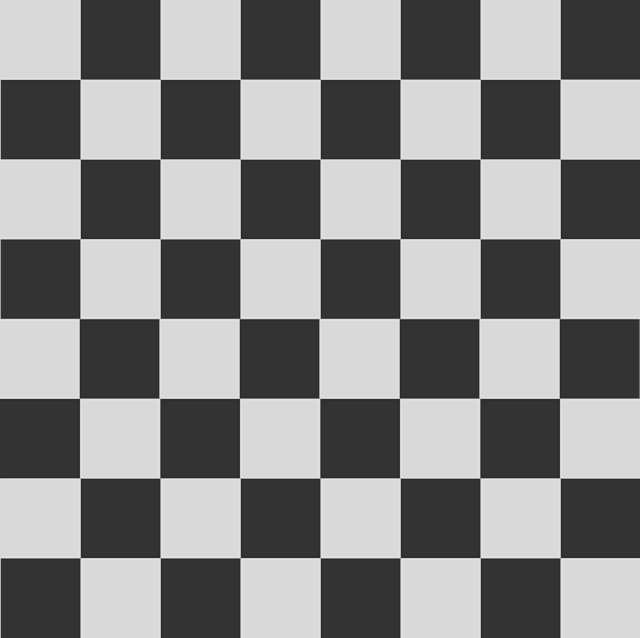
Reproduce this pattern procedurally as a WebGL 1 fragment shader.

```glsl
precision highp float;
// Eight by eight checkerboard in grey, with sharpened seams and slightly shifted rows.

uniform vec2 u_resolution;

const float CELLS = 8.0;
const float LIGHT = 0.85;
const float DARK = 0.20;
const float SEAM_BIAS = 0.0003;   // pushes the seam tone towards light
const float HALO_GAIN = 0.04;     // contrast added beside each seam
const float HALO_REACH = 0.0034;  // far side of the halo

// Distance to the closest inner grid line along one axis.
float seamDistance(float p) {
    float line = clamp(floor(p * CELLS + 0.5), 1.0, CELLS - 1.0);
    return abs(p - line / CELLS);
}

// +1 on light cells, -1 on dark cells.
float cellSign(vec2 p) {
    vec2 cell = clamp(floor(p * CELLS), 0.0, CELLS - 1.0);
    return mod(cell.x + cell.y, 2.0) * 2.0 - 1.0;
}

// Sideways offset of a row; the rows just below the middle lean left.
float rowShift(float row) {
    float lean = max(0.0, 1.0 - 0.8 * abs(row - 2.8));
    return 0.001 - 0.002 * lean;
}

// Grey tone at a signed distance from the seam, with overshoot on both sides.
float checkerTone(float d, float blur) {
    float tone = mix(DARK, LIGHT, smoothstep(-blur, blur, d + SEAM_BIAS));
    float away = abs(d);
    float halo = smoothstep(blur * 0.6, blur * 1.1, away)
               * (1.0 - smoothstep(HALO_REACH - blur, HALO_REACH, away));
    return tone + sign(d) * HALO_GAIN * halo;
}

void main() {
    vec2 uv = gl_FragCoord.xy / u_resolution;
    float blur = max(0.001, 0.75 / u_resolution.x);

    // Board coordinates with the row offset
    vec2 board = uv;
    board.x -= rowShift(floor(uv.y * CELLS));

    // Signed distance to the nearest seam
    float d = min(seamDistance(board.x), seamDistance(board.y)) * cellSign(board);
    float tone = checkerTone(d, blur);

    // Light margin exposed where a row leaves the side of the canvas
    float outside = max(-board.x, board.x - 1.0);
    tone = mix(tone, LIGHT, smoothstep(-0.5 * blur, 0.5 * blur, outside));

    gl_FragColor = vec4(vec3(tone), 1.0);
}
```
